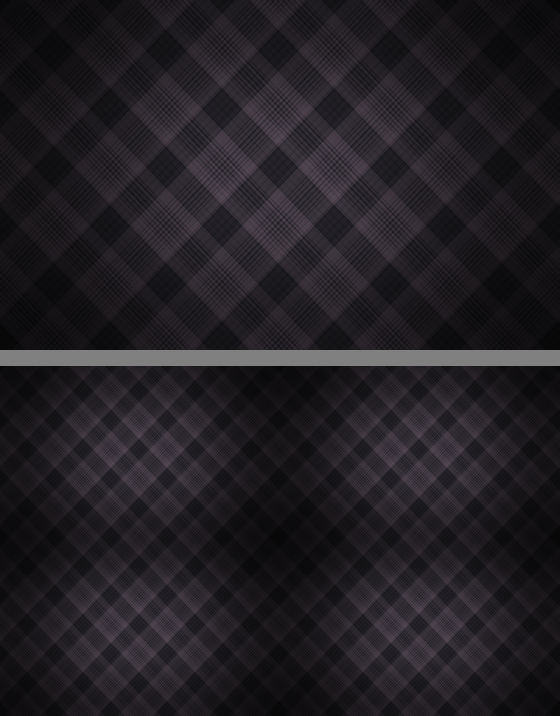
Top, the tile; bottom, the same tile 2 across and 2 down.
Give the GLSL for this pattern, as a Shadertoy shader.

```glsl
// Dark diagonal tartan: two crossing sets of symmetric stripes, averaged like
// warp and weft, with uneven dark streaks, sparse dark threads and red pinlines.
// A periodic vignette dims the borders, so the canvas tiles in both directions.

const vec2  REPEATS     = vec2(5.0, 3.0);      // whole repeats across and down
const vec2  CENTER      = vec2(0.497, 0.521);  // middle of one dark square
const vec3  DARK        = vec3(0.140, 0.133, 0.156);
const vec3  LIGHT       = vec3(0.302, 0.266, 0.308);
const vec3  PIN_TINT    = vec3(0.040, 0.000, 0.006);
const float BAND_HALF   = 0.32;   // half width of the light band, in repeats
const int   LINE_COUNT  = 5;      // dark streaks on each side of the band middle
const float LINE_START  = 0.022;
const float LINE_STEP   = 0.050;
const float LINE_JITTER = 0.016;
const float THREADS     = 42.0;   // fine threads per repeat
const float THREAD_GAIN = 0.52;
const float FILTER_SIZE = 0.9;    // edge smoothing, in samples
const vec2  VIGNETTE    = vec2(0.92, 0.56);
const float VIGNETTE_POWER = 1.6;
const float PI = 3.14159265;

// Integer hash to 0..1
float hash(int n, int seed) {
    uint h = uint(n) * 747796405u + uint(seed) * 277803737u + 1013904223u;
    h = (h ^ (h >> 16)) * 2246822519u;
    h = (h ^ (h >> 13)) * 3266489917u;
    return float((h ^ (h >> 16)) >> 8) / 16777216.0;
}

// Box-filtered coverage of a line with the given half width
float line(float x, float halfWidth, float px) {
    float covered = min(x + 0.5 * px, halfWidth) - max(x - 0.5 * px, -halfWidth);
    return max(covered, 0.0) / px;
}

// Darkness of one thread: most are pale, a few are deep
float threadDarkness(float cell, int seed) {
    float h = hash(int(mod(cell, THREADS)), seed);
    return h * h * h - 0.25;
}

// Flat threads with smoothed edges, wrapping after one repeat
float threads(float t, float px, int seed) {
    float x = t * THREADS - 0.5;
    float cell = floor(x);
    float blend = clamp((x - cell - 0.5) / (px * THREADS) + 0.5, 0.0, 1.0);
    return mix(threadDarkness(cell, seed), threadDarkness(cell + 1.0, seed), blend);
}

// One stripe set: x is its lightness, y the amount of red pinline
vec2 stripes(float coord, float px, int seed) {
    float t = fract(coord);
    float d = abs(t - 0.5);
    float band = clamp((BAND_HALF - d) / (1.3 * px) + 0.5, 0.0, 1.0);

    // Light band is brightest near its borders
    float tone = band * mix(0.90, 1.02, smoothstep(0.10, 0.26, d));

    // Uneven dark streaks, broad in the middle, thin towards the border
    for (int i = 0; i < LINE_COUNT; i++) {
        float k = float(i) / float(LINE_COUNT - 1);
        float jitter = (hash(i, 11) - 0.5) * LINE_JITTER;
        float position = LINE_START + LINE_STEP * float(i) + jitter;
        float halfWidth = mix(0.014, 0.004, k) * (0.75 + 0.5 * hash(i, 7));
        tone -= mix(1.05, 0.60, k) * line(d - position, halfWidth, px);
    }

    // Thin lines inside the dark band and along its border
    tone -= 0.35 * line(d - 0.5, 0.008, px);
    tone -= 0.30 * line(d - 0.425, 0.005, px);
    tone -= 0.40 * line(d - BAND_HALF - 0.010, 0.005, px);
    tone += 0.20 * line(d - 0.375, 0.007, px);

    tone -= THREAD_GAIN * threads(t, px, seed) * mix(0.6, 1.0, band);

    float pin = line(d - 0.098, 0.004, px) + line(d - 0.192, 0.004, px)
              + line(d - 0.280, 0.004, px);
    return vec2(tone, pin);
}

// Border dimming with matching value and slope on opposite edges
float vignette(vec2 uv) {
    vec2 s = sin(PI * (uv - 0.5));
    vec2 falloff = pow(s * s, vec2(VIGNETTE_POWER));
    return exp(-dot(VIGNETTE, falloff));
}

void mainImage(out vec4 fragColor, in vec2 fragCoord) {
    vec2 uv = fragCoord / iResolution.xy;
    vec2 p = (uv - CENTER) * REPEATS;
    float px = FILTER_SIZE * length(REPEATS / iResolution.xy);

    // Cross the two diagonal stripe sets
    vec2 warp = stripes(p.x + p.y, px, 1);
    vec2 weft = stripes(p.x - p.y, px, 2);
    vec2 cloth = 0.5 * (warp + weft);

    vec3 color = mix(DARK, LIGHT, cloth.x) + PIN_TINT * cloth.y;
    color *= vignette(uv);
    fragColor = vec4(clamp(color, 0.0, 1.0), 1.0);
}
```
